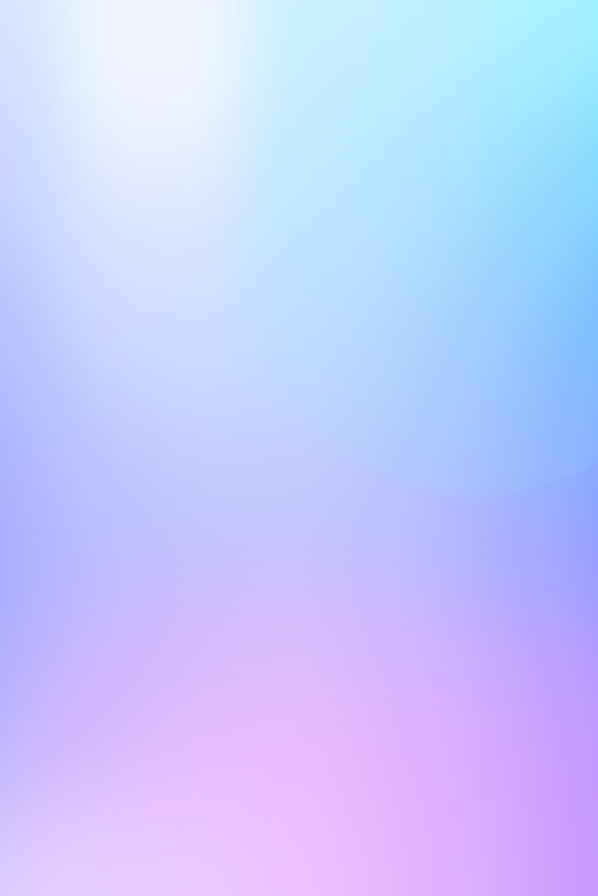
Reproduce this background procedurally as a Shadertoy shader.

```glsl
// Soft pastel gradient: white and cyan light above, periwinkle sides, pink below.
#define WHITE_POS vec2(0.26, 0.0)
#define WHITE_SIZE vec2(0.17, 0.33)
#define PINK_POS vec2(0.22, 1.04)
#define PINK_SIZE vec2(0.24, 0.16)
#define DISC_POS vec2(0.80, 0.4375)
#define DISC_RADIUS 0.39
#define DISC_TINT 0.12

// Red and green of each vertical ramp, evenly spaced from top to bottom; blue is full
const vec2 LEFT[6] = vec2[6](vec2(0.85, 0.89), vec2(0.78, 0.83), vec2(0.70, 0.75),
                             vec2(0.67, 0.69), vec2(0.73, 0.70), vec2(0.82, 0.79));
const vec2 MIDDLE[6] = vec2[6](vec2(0.79, 0.94), vec2(0.75, 0.91), vec2(0.75, 0.85),
                               vec2(0.78, 0.77), vec2(0.90, 0.73), vec2(0.93, 0.745));
const vec2 RIGHT[6] = vec2[6](vec2(0.63, 0.95), vec2(0.53, 0.85), vec2(0.50, 0.73),
                              vec2(0.58, 0.635), vec2(0.75, 0.60), vec2(0.78, 0.60));

// Catmull-Rom curve through the stops of a ramp
vec2 ramp(vec2 stops[6], float t) {
    float s = clamp(t, 0.0, 1.0) * 5.0;
    int i = min(int(s), 4);
    float f = s - float(i);
    vec2 a = stops[max(i - 1, 0)], b = stops[i];
    vec2 c = stops[i + 1], d = stops[min(i + 2, 5)];
    return b + 0.5 * f * (c - a + f * (2.0 * a - 5.0 * b + 4.0 * c - d
                          + f * (3.0 * (b - c) + d - a)));
}

// Flat-topped across, bell-shaped down
float glow(vec2 p, vec2 center, vec2 size) {
    vec2 q = abs(p - center) / size;
    return exp(-q.x * q.x * q.x - q.y * q.y);
}

void mainImage(out vec4 fragColor, in vec2 fragCoord) {
    // Position measured down from the top
    vec2 p = fragCoord / iResolution.xy;
    p.y = 1.0 - p.y;

    // Blend the ramps from the middle out to the sides
    float side = 2.0 * p.x - 1.0;
    vec2 tone = ramp(MIDDLE, p.y);
    tone = mix(tone, ramp(LEFT, p.y), pow(max(-side, 0.0), 2.0));
    tone = mix(tone, ramp(RIGHT, p.y), pow(max(side, 0.0), 1.5));

    // White light at the top, turning lavender as it falls
    vec2 whiteTone = mix(vec2(0.95, 0.96), vec2(0.95, 0.91), smoothstep(0.05, 0.3, p.y));
    tone = mix(tone, whiteTone, glow(p, WHITE_POS, WHITE_SIZE));

    // Pale pink light at the bottom
    tone = mix(tone, vec2(0.93, 0.82), 0.7 * glow(p, PINK_POS, PINK_SIZE));

    // Faint cyan disc, visible along its lower rim
    vec2 q = vec2(p.x, p.y * iResolution.y / iResolution.x);
    float disc = 1.0 - smoothstep(-0.012, 0.012, length(q - DISC_POS) - DISC_RADIUS);
    disc *= smoothstep(0.45, 0.85, q.y);
    tone = mix(tone, vec2(0.60, 0.90), DISC_TINT * disc);

    fragColor = vec4(clamp(tone, 0.0, 1.0), 1.0, 1.0);
}
```
